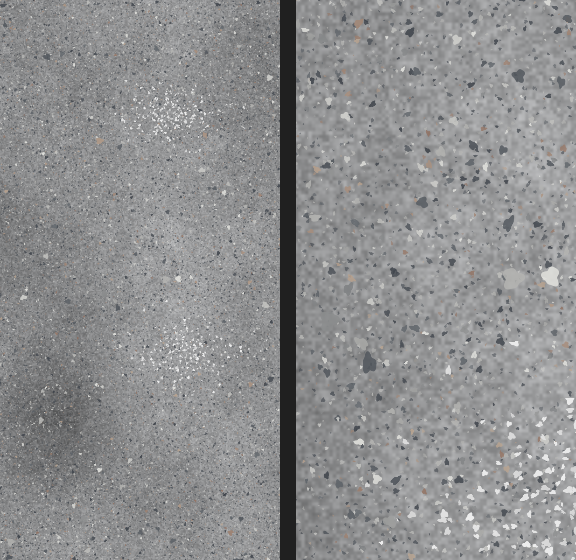
Left, the full canvas; right, a detail of the centre.
Write a WebGL 2 fragment shader that draws this texture.

```glsl
#version 300 es
precision highp float;
// Worn terrazzo concrete: a cloudy grey ground with soft stains and fine grit,
// strewn with several sizes of angular chips (jittered cells), plus two
// loose drifts of small white flecks.

uniform vec2 u_resolution;
out vec4 fragColor;

// Integer hash: three random values in 0..1 per cell and seed.
vec3 hash3(vec2 cell, int seed) {
    uvec3 v = uvec3(ivec3(ivec2(cell) + 4096, seed));
    v = v * 1664525u + 1013904223u;
    v.x += v.y * v.z; v.y += v.z * v.x; v.z += v.x * v.y;
    v ^= v >> 16u;
    v.x += v.y * v.z; v.y += v.z * v.x; v.z += v.x * v.y;
    return vec3(v >> 8u) / 16777216.0;
}

float valueNoise(vec2 p, int seed) {
    vec2 cell = floor(p), f = fract(p);
    f = f * f * (3.0 - 2.0 * f);
    float low = mix(hash3(cell, seed).x, hash3(cell + vec2(1, 0), seed).x, f.x);
    float high = mix(hash3(cell + vec2(0, 1), seed).x, hash3(cell + vec2(1, 1), seed).x, f.x);
    return mix(low, high, f.y);
}

// Fractal noise centred on zero.
float clouds(vec2 p, int seed) {
    float sum = 0.0, amplitude = 0.5;
    for (int i = 0; i < 5; i++) {
        sum += amplitude * (valueNoise(p, seed + i) - 0.5);
        p = mat2(1.6, 1.2, -1.2, 1.6) * p;
        amplitude *= 0.55;
    }
    return sum;
}

// Soft elliptical falloff, 1 at the centre.
float softSpot(vec2 p, vec2 centre, vec2 size) {
    vec2 q = (p - centre) / size;
    return exp(-dot(q, q));
}

// Scattered irregular chips: x = kind, y = shade, z = coverage.
vec3 chips(vec2 p, float frequency, float density, vec2 radiusRange, int seed) {
    vec2 g = p * frequency, home = floor(g);
    float edge = 0.65 * frequency / u_resolution.x;
    vec3 result = vec3(0.0);
    for (int y = -1; y <= 1; y++)
    for (int x = -1; x <= 1; x++) {
        vec2 cell = home + vec2(x, y);
        vec3 place = hash3(cell, seed), form = hash3(cell, seed + 50);
        vec3 look = hash3(cell, seed + 90);
        if (place.z > density) continue;
        vec2 q = g - cell - place.xy;
        float turn = form.x * 6.2832;
        q = mat2(cos(turn), -sin(turn), sin(turn), cos(turn)) * q;
        q.y *= mix(1.0, 1.9, form.y);
        float angle = atan(q.y, q.x + 1e-5);
        float radius = mix(radiusRange.x, radiusRange.y, form.z * form.z);
        radius *= 1.0 + 0.18 * sin(3.0 * angle + 6.0 * look.z) + 0.1 * sin(5.0 * angle + turn);
        float cover = smoothstep(edge, -edge, length(q) - radius);
        if (cover > result.z) result = vec3(look.xy, cover);
    }
    return result;
}

// Slate, pale stone, terracotta or mid grey, by kind.
vec3 stoneColor(float kind, float shade) {
    if (kind < 0.46) return mix(vec3(0.22, 0.24, 0.27), vec3(0.40, 0.42, 0.44), shade);
    if (kind < 0.80) return mix(vec3(0.70, 0.70, 0.69), vec3(0.93, 0.93, 0.91), shade * shade);
    if (kind < 0.89) return mix(vec3(0.56, 0.43, 0.37), vec3(0.74, 0.66, 0.58), shade);
    return mix(vec3(0.47, 0.48, 0.49), vec3(0.68, 0.68, 0.67), shade);
}

vec3 layChips(vec3 ground, vec3 chip, float opacity) {
    return mix(ground, stoneColor(chip.x, chip.y), chip.z * opacity);
}

void main() {
    vec2 p = gl_FragCoord.xy / u_resolution.x;

    // Ground tone: broad clouds, dark stains and a lighter worn middle.
    float tone = 0.563 + 0.13 * clouds(p * 3.5, 1) + 0.07 * clouds(p * 16.0, 11);
    tone -= 0.15 * softSpot(p, vec2(0.20, 0.47), vec2(0.19, 0.26));
    tone -= 0.05 * softSpot(p, vec2(0.08, 1.12), vec2(0.22, 0.30));
    tone -= 0.04 * softSpot(p, vec2(0.28, 1.58), vec2(0.12, 0.20));
    tone -= 0.04 * softSpot(p, vec2(1.0, 1.75), vec2(0.16, 0.40));
    tone += 0.04 * softSpot(p, vec2(0.60, 1.10), vec2(0.30, 0.55));

    // Fine grit.
    tone += 0.13 * (valueNoise(p * 240.0, 21) - 0.5);
    tone += 0.08 * (valueNoise(p * 120.0, 22) - 0.5);
    vec3 color = tone * vec3(0.995, 1.0, 1.008);

    // Chips, from dust to pebbles, crowding in loose patches.
    float crowd = 1.0 + 1.2 * clouds(p * 4.0, 31);
    color = layChips(color, chips(p, 140.0, 0.42 * crowd, vec2(0.15, 0.38), 200), 0.6);
    color = layChips(color, chips(p, 80.0, 0.38 * crowd, vec2(0.14, 0.36), 400), 0.8);
    color = layChips(color, chips(p, 46.0, 0.26 * crowd, vec2(0.12, 0.31), 600), 0.85);
    color = layChips(color, chips(p, 22.0, 0.13 * crowd, vec2(0.12, 0.29), 800), 0.85);

    // Drifts of white flecks.
    float drift = softSpot(p, vec2(0.62, 1.58), vec2(0.13, 0.075))
                + softSpot(p, vec2(0.66, 0.74), vec2(0.14, 0.085));
    drift *= 1.0 + 1.5 * clouds(p * 12.0, 41);
    vec3 fleck = chips(p, 82.0, 0.75 * drift, vec2(0.24, 0.50), 1000);
    color = mix(color, vec3(0.84 + 0.12 * fleck.y), 0.92 * fleck.z);

    fragColor = vec4(clamp(color, 0.0, 1.0), 1.0);
}
```
